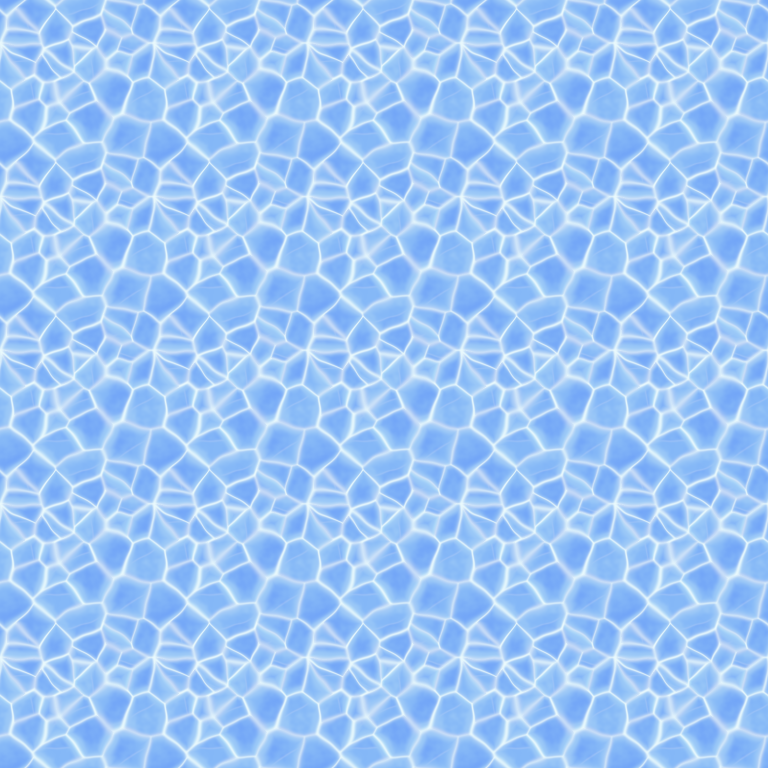
A Shadertoy shader for this texture:

```glsl
// Sunlit pool water: pale caustic lines around blue panes, in a seamless repeating tile.

const float REPEATS = 5.0;        // tiles across and down
const int GRID = 4;               // large panes per tile side
const int LARGE = GRID * GRID;
const int SMALL = 14;             // small panes in the main cluster
const int SHARDS = 4;             // slivers in the second cluster
const int PANES = LARGE + SMALL + SHARDS;
const vec2 CLUSTER_POS = vec2(0.47, 0.68);
const vec2 CLUSTER_SIZE = vec2(0.85, 0.32);
const vec2 SHARD_POS = vec2(0.34, 0.35);
const vec2 SHARD_SIZE = vec2(0.24, 0.20);
const float JITTER = 0.75;
const float WARP = 0.018;         // bend of the lines
const float CORE_WIDTH = 0.0095;  // in tile units
const float GLOW_WIDTH = 0.042;
const int AA = 2;                 // samples per pixel side

const vec3 DEEP = vec3(0.45, 0.65, 0.97);
const vec3 MID = vec3(0.52, 0.72, 0.97);
const vec3 LIGHT = vec3(0.60, 0.78, 0.97);
const vec3 CYAN = vec3(0.69, 0.88, 0.98);
const vec3 LAVENDER = vec3(0.75, 0.82, 0.96);
const vec3 SPARKLE = vec3(0.92, 0.98, 0.99);

vec2 hash2(ivec2 q) {
    uvec2 v = uvec2(q) * 1664525u + 12345u;
    for (int k = 0; k < 2; k++) {
        v.x += v.y * 1664525u;
        v.y += v.x * 1664525u;
        v ^= v >> 16u;
    }
    return vec2(v & 65535u) / 65535.0;
}

// Gradient noise that wraps after a whole number of cells.
float corner(ivec2 cell, vec2 offset, int period) {
    ivec2 wrapped = ((cell % period) + period) % period;
    float angle = 6.2832 * hash2(wrapped + 300 + period * 20).x;
    return dot(vec2(cos(angle), sin(angle)), offset);
}

float noise(vec2 p, int period) {
    p *= float(period);
    ivec2 c = ivec2(floor(p));
    vec2 f = fract(p);
    vec2 u = f * f * f * (f * (f * 6.0 - 15.0) + 10.0);
    float low = mix(corner(c, f, period),
                    corner(c + ivec2(1, 0), f - vec2(1, 0), period), u.x);
    float high = mix(corner(c + ivec2(0, 1), f - vec2(0, 1), period),
                     corner(c + 1, f - 1.0, period), u.x);
    return mix(low, high, u.y);
}

// Pane centres: a jittered grid, then two denser clusters.
vec2 paneCentre(int i) {
    vec2 h = hash2(ivec2(i, 17)) - 0.5;
    if (i < LARGE) {
        vec2 cell = vec2(i % GRID, i / GRID);
        cell.x += 0.5 * mod(cell.y, 2.0);
        return (cell + 0.5 + JITTER * h) / float(GRID);
    }
    vec2 spread = fract(float(i) * vec2(0.7549, 0.5698)) - 0.5 + 0.15 * h;
    return i < LARGE + SMALL ? CLUSTER_POS + CLUSTER_SIZE * spread
                             : SHARD_POS + SHARD_SIZE * spread;
}

// Shortest offset from p to a pane centre on the wrapped tile.
vec2 toPane(int i, vec2 p) {
    vec2 d = paneCentre(i) - p;
    return d - floor(d + 0.5);
}

vec3 water(vec2 p) {
    vec2 q = p + WARP * vec2(noise(p, 7), noise(p + 0.37, 8));

    // Nearest pane
    int id = 0;
    vec2 near = vec2(9.0);
    for (int i = 0; i < PANES; i++) {
        vec2 d = toPane(i, q);
        if (dot(d, d) < dot(near, near)) { near = d; id = i; }
    }

    // Lines and one-sided glow, with a strength of its own for each border
    float dark = 1.0, glow = 0.0, fringe = 0.0;
    float flicker = 1.0 + 0.8 * noise(p + 0.19, 6);
    for (int j = 0; j < PANES; j++) {
        if (j == id) continue;
        vec2 other = toPane(j, q);
        float d = dot(0.5 * (near + other), normalize(other - near));
        vec2 edge = hash2(ivec2(min(id, j), max(id, j) + 90));
        float side = hash2(ivec2(id + 150, j)).x;
        float w = CORE_WIDTH * mix(0.6, 1.4, edge.y) * flicker;
        float x = d / w;
        dark *= 1.0 - mix(0.2, 0.95, edge.x) * exp(-x * x);
        glow = max(glow, mix(0.2, 1.0, side) * exp(-d / (GLOW_WIDTH * flicker)));
        fringe = max(fringe, mix(0.8, 0.3, edge.x) * exp(-x * x * 0.25));
    }

    // Tilted, creased panes with soft blotches
    vec2 h = hash2(ivec2(id, 231));
    vec2 tilt = vec2(cos(6.2832 * h.x), sin(6.2832 * h.x));
    float crease = dot(near, tilt) + 0.05 * (h.y - 0.5);
    float creased = step(0.5, h.y);
    float tone = 0.42 + 0.3 * (h.y - 0.5) + 1.1 * dot(near, tilt)
               + 0.16 * creased * smoothstep(-0.004, 0.004, crease)
               + 0.35 * noise(p, 5) + 0.25 * noise(p + 0.6, 13) + 0.12 * noise(p, 29);

    vec3 col = mix(DEEP, MID, smoothstep(0.1, 0.6, tone));
    col = mix(col, LIGHT, smoothstep(0.6, 1.0, tone));
    col = mix(col, LAVENDER, 0.3 * creased * exp(-pow(crease / 0.006, 2.0)));
    col = mix(col, LIGHT, smoothstep(0.12, 0.45, glow));
    col = mix(col, CYAN, smoothstep(0.42, 0.85, glow));
    col = mix(col, LAVENDER, fringe);
    return mix(col, SPARKLE, 1.0 - dark);
}

void mainImage(out vec4 fragColor, in vec2 fragCoord) {
    vec3 sum = vec3(0.0);
    for (int s = 0; s < AA * AA; s++) {
        vec2 offset = (vec2(s % AA, s / AA) + 0.5) / float(AA) - 0.5;
        sum += water(fract((fragCoord + offset) / iResolution.xy * REPEATS));
    }
    fragColor = vec4(sum / float(AA * AA), 1.0);
}
```
